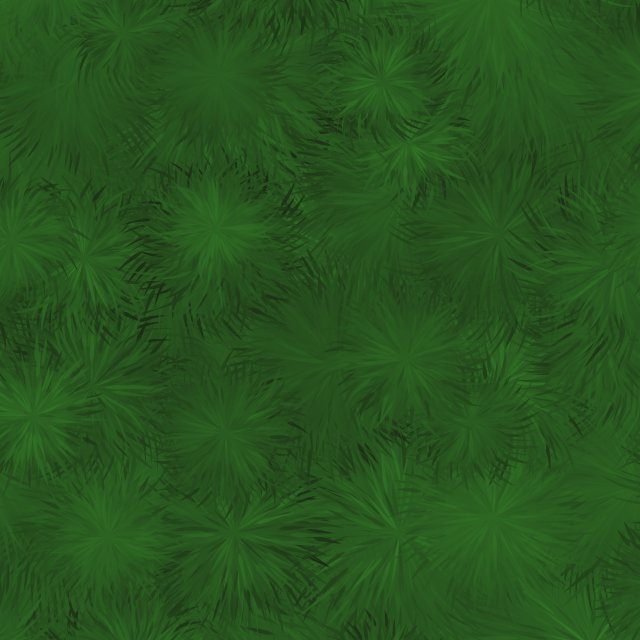
Reproduce this texture procedurally as a WebGL 1 fragment shader.

```glsl
precision highp float;
// Painted green fur or grass: overlapping radial tufts on jittered grids.
// Each tuft is a soft disc covered by rings of tapered strokes, drawn from
// its dark ragged rim inward; all painting is done on one tone value.
uniform vec2 u_resolution;

#define SHADE_COLOR vec3(0.130, 0.250, 0.100)
#define LIGHT_COLOR vec3(0.180, 0.420, 0.140)
#define BASE_TONE 0.55
#define CONTRAST 2.0
#define RIM_DARKNESS 0.32
#define TINT_RANGE 0.42
#define CENTER_GLOW 0.36
#define STROKE_SPACING 0.0085
#define STROKE_WIDTH 0.0030
#define STROKE_OPACITY 0.85
#define SWIRL 0.26

const float TAU = 6.2831853;
const int RINGS = 7;

float hash(vec2 p) {
  return fract(sin(dot(p, vec2(127.1, 311.7))) * 43758.547);
}

// Slow layered waves, 0 to 1: where the strokes are bold or calm
float boldness(vec2 p) {
  float w = sin(p.x * 9.0 + 2.0 * sin(p.y * 7.0))
          + sin(p.y * 11.0 + 1.7 * sin(p.x * 8.0 + 1.0));
  return smoothstep(-1.5, 1.3, w);
}

// One ring of radial strokes; returns coverage and the random shade of a stroke
vec2 strokeRing(vec2 polar, float start, float len, float bend, vec2 seed, float soft) {
  float count = floor(TAU * max(start, 0.045) / STROKE_SPACING);
  float turn = fract(polar.y / TAU + bend * (polar.x - start));
  float slot = turn * count;
  vec2 id = vec2(floor(slot), seed.x) + seed.y * vec2(0.37, 1.91);
  float shade = hash(id);
  float size = hash(id + 17.3);
  float lean = hash(id + 41.9) - 0.5;

  float along = (polar.x - start - (size - 0.5) * 0.5 * len) / (len * (0.65 + 0.5 * shade));
  float inside = clamp(along, 0.0, 1.0);
  float slotWidth = TAU * polar.x / count;
  float across = abs(fract(slot) - 0.5 - lean * 0.7 * (inside - 0.5)) * slotWidth;

  // Rounded root, pointed outer tip
  float taper = smoothstep(0.0, 0.3, inside) * (1.0 - inside * inside);
  float halfWidth = min(STROKE_WIDTH * (0.55 + 0.8 * size) * taper, 0.42 * slotWidth);
  float cover = 1.0 - smoothstep(halfWidth - soft, halfWidth + soft, across);
  return vec2(cover * min(1.0, halfWidth / soft), shade);
}

// Paint one tuft over the tone so far
float paintTuft(float tone, vec2 offset, float radius, vec2 seed, float bold, float soft) {
  float dist = length(offset);
  vec2 polar = vec2(dist, atan(offset.y, offset.x) + TAU * 0.5);
  float reach = dist / radius;
  float tint = hash(seed + 5.1) - 0.5;
  float clump = sin(polar.y * 4.0 + tint * 40.0) * sin(polar.y * 7.0 + tint * 90.0);
  float body = BASE_TONE + TINT_RANGE * tint + CENTER_GLOW * (0.5 - reach)
             + 0.14 * clump * smoothstep(0.1, 0.6, reach);
  tone = mix(tone, body, 0.85 * (1.0 - smoothstep(0.5, 0.92, reach)));

  float strength = CONTRAST * (0.4 + 0.6 * hash(seed + 8.7)) * (0.35 + 0.65 * bold);
  float len = 0.3 * radius + 0.02;
  for (int i = 0; i < RINGS; i++) {
    float ring = 1.0 - float(i) / float(RINGS - 1);
    vec2 ringSeed = seed + float(i) * vec2(3.7, 9.2);
    float bend = (hash(ringSeed) - 0.5) * SWIRL * ring / radius;
    float start = radius * (0.03 + 0.67 * ring);
    vec2 stroke = strokeRing(polar, start, len, bend, ringSeed, soft);
    float strokeTone = body + strength * ((stroke.y - 0.47) * 0.72
                     - RIM_DARKNESS * ring * ring * (1.0 - 0.6 * stroke.y));
    tone = mix(tone, strokeTone, stroke.x * STROKE_OPACITY);
  }
  return tone;
}

// Paint a jittered grid of tufts; share is the part of cells that hold one
float paintLayer(float tone, vec2 p, float cells, float share, float layer, float soft) {
  vec2 grid = p * cells + layer * vec2(5.37, 3.71);
  float bold = boldness(p + layer * 0.31);
  for (int y = -1; y <= 1; y++) {
    for (int x = -1; x <= 1; x++) {
      vec2 cell = floor(grid) + vec2(float(x), float(y));
      vec2 seed = cell + layer * 23.0;
      vec2 jitter = vec2(hash(seed + 1.3), hash(seed + 2.9));
      vec2 offset = (grid - cell - 0.2 - 0.6 * jitter) / cells;
      float radius = (0.58 + 0.28 * hash(seed + 3.3)) / cells;
      if (hash(seed + 6.1) < share && length(offset) * cells < 1.2) {
        tone = paintTuft(tone, offset, radius, seed, bold, soft);
      }
    }
  }
  return tone;
}

void main() {
  float side = min(u_resolution.x, u_resolution.y);
  vec2 p = gl_FragCoord.xy / side;
  float soft = max(0.7 / side, 0.0007);

  // Large tufts first, then sparser and smaller ones
  float tone = BASE_TONE + 0.15 * (boldness(p.yx) - 0.5);
  tone = paintLayer(tone, p, 3.3, 1.0, 1.0, soft);
  tone = paintLayer(tone, p, 4.8, 0.6, 2.0, soft);
  tone = paintLayer(tone, p, 7.0, 0.28, 3.0, soft);

  vec3 color = mix(SHADE_COLOR, LIGHT_COLOR, clamp(tone, -0.45, 1.2));
  gl_FragColor = vec4(color, 1.0);
}
```
